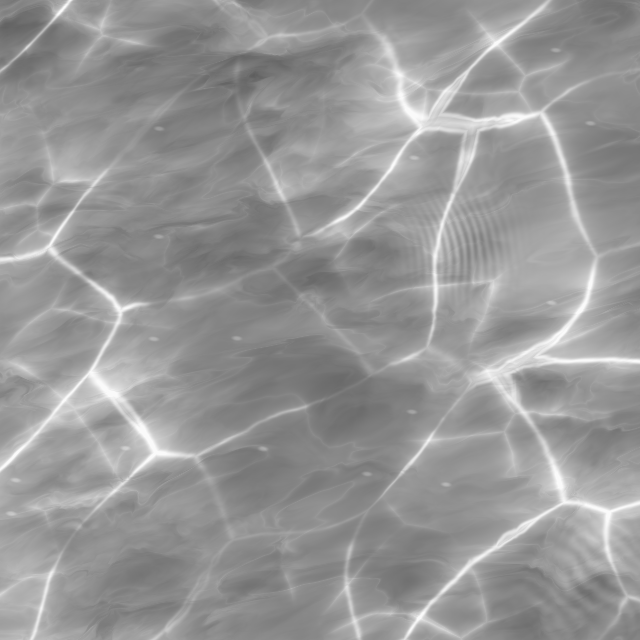
Write a WebGL 1 fragment shader that draws this texture.

```glsl
precision highp float;
// Grey water surface: bright caustic filaments over silky, streaked ripples.
uniform vec2 u_resolution;

const float DEEP_GREY = 0.520;
const float CELL_DENSITY = 4.2;

vec2 hash2(vec2 cell) {
  vec2 k = vec2(dot(cell, vec2(127.1, 311.7)), dot(cell, vec2(269.5, 183.3)));
  return fract(sin(k) * 43758.5453);
}

vec2 rotate(vec2 p, float angle) {
  float c = cos(angle), s = sin(angle);
  return vec2(c * p.x + s * p.y, c * p.y - s * p.x);
}

// Layered sines, each octave turned and bent by the one before; about -1 to 1.
float waves(vec2 p) {
  float sum = 0.0, amplitude = 0.5;
  for (int i = 0; i < 6; i++) {
    sum += amplitude * sin(p.x + sin(p.y));
    p = rotate(p, 1.1) * 1.65 + 0.7 * sin(p.yx * 1.2) + 2.3;
    amplitude *= 0.6;
  }
  return sum;
}

// Distance to the nearest border of a jittered cell pattern.
float cellBorder(vec2 p) {
  vec2 home = floor(p), f = fract(p), nearCell = vec2(0.0), nearSeed = vec2(0.0);
  float best = 8.0;
  for (int j = -1; j <= 1; j++)
    for (int i = -1; i <= 1; i++) {
      vec2 g = vec2(float(i), float(j));
      vec2 seed = g + 0.08 + 0.84 * hash2(home + g) - f;
      float d = dot(seed, seed);
      if (d < best) { best = d; nearCell = g; nearSeed = seed; }
    }
  float border = 8.0;
  for (int j = -2; j <= 2; j++)
    for (int i = -2; i <= 2; i++) {
      vec2 g = nearCell + vec2(float(i), float(j));
      vec2 seed = g + 0.08 + 0.84 * hash2(home + g) - f;
      vec2 across = seed - nearSeed;
      if (dot(across, across) > 0.0001)
        border = min(border, dot(0.5 * (seed + nearSeed), normalize(across)));
    }
  return border;
}

// Bends straight cell borders into flowing curves.
vec2 bend(vec2 p) {
  p += 0.030 * sin(p.yx * vec2(9.0, 11.0) + vec2(0.7, 2.1));
  p += 0.009 * sin(p.yx * vec2(27.0, 23.0) + vec2(4.0, 1.3));
  return p + 0.008 * vec2(waves(p * 12.0), waves(p * 12.0 + 17.0));
}

// Distance to the caustic net, stretched along the rising diagonal.
float netDistance(vec2 p, float density, float angle) {
  vec2 q = rotate(bend(p), angle) * vec2(0.70, 1.15);
  return cellBorder(q * density + 3.7) / density;
}

// Two bright rims that part into a ribbon where halfWidth grows.
float ribbon(float d, float halfWidth, float softness) {
  float rim = (d - halfWidth) / softness;
  float fill = 1.0 - smoothstep(halfWidth, halfWidth + softness, d);
  return max(exp(-rim * rim), 0.5 * fill);
}

// A patch of fine rings spreading from a source outside the patch.
float ripples(vec2 p, vec2 middle, vec2 source, float spacing, float radius) {
  vec2 away = (p - middle) / radius;
  float phase = length(p - source) / spacing + 1.1 * waves(p * 9.0);
  return sin(6.2832 * phase) * exp(-dot(away, away));
}

// Sparse, flat, pale ovals.
float flecks(vec2 p, float density) {
  vec2 q = p * density, cell = floor(q);
  vec2 offset = fract(q) - 0.3 - 0.4 * hash2(cell);
  float d = length(rotate(offset, -0.1) * vec2(1.0, 2.2));
  float present = step(0.93, hash2(cell + 41.0).x);
  return present * (1.0 - smoothstep(0.04, 0.20, d));
}

void main() {
  vec2 p = gl_FragCoord.xy / min(u_resolution.x, u_resolution.y);

  // Silky body of the water, with thin bright folds and fine brushed streaks
  float clouds = waves(rotate(p, 0.35) * vec2(8.0, 14.0) + 1.0);
  float streakField = waves(rotate(p, 0.12) * vec2(7.0, 26.0) + 1.2 * clouds);
  float brushed = waves(rotate(p, 0.25) * vec2(20.0, 55.0) + 1.6 * streakField);
  float threads = waves(rotate(p, 0.30) * vec2(40.0, 105.0) + 1.5 * brushed);
  float wisps = exp(-10.0 * abs(streakField - 0.15));
  float rough = smoothstep(-0.7, 0.6, waves(p * 6.0 + 13.0));
  float grey = DEEP_GREY + 0.080 * clouds + 0.062 * streakField + 0.050 * wisps;
  grey += (0.015 + 0.045 * rough) * brushed + (0.006 + 0.020 * rough) * threads;

  // Main caustic net, with its strength and width changing along the way
  float d = netDistance(p, CELL_DENSITY, 0.65);
  float strength = mix(0.16, 1.0, smoothstep(-0.45, 0.55, waves(p * 8.0 + 8.0)));
  float swell = smoothstep(0.35, 1.1, waves(p * 13.0 + 29.0));
  float light = strength * 0.25 * ribbon(d, 0.009 * swell, 0.0036);
  light += strength * (0.11 * exp(-d / 0.009) + 0.11 * exp(-d / 0.040));

  // Fainter, finer folds of light, broken into short pieces
  float fineD = netDistance(p + 5.3, CELL_DENSITY * 1.7, 0.35);
  float fineStrength = smoothstep(-0.1, 0.8, waves(p * 10.0 + 51.0));
  light += fineStrength * (0.13 * exp(-fineD / 0.005) + 0.07 * exp(-fineD / 0.024));
  grey += light * (1.0 + 0.35 * brushed);

  // Small surface details
  grey += 0.060 * ripples(p, vec2(0.72, 0.62), vec2(0.45, 0.56), 0.0125, 0.060);
  grey += 0.045 * ripples(p, vec2(0.92, 0.10), vec2(0.65, -0.2), 0.022, 0.08);
  grey += 0.12 * flecks(p, 18.0);

  // Soft shoulder for the highlights
  float over = max(grey - 0.75, 0.0);
  grey = min(grey, 0.75) + over / (1.0 + 1.5 * over);
  gl_FragColor = vec4(vec3(clamp(grey, 0.2, 0.98)), 1.0);
}
```
